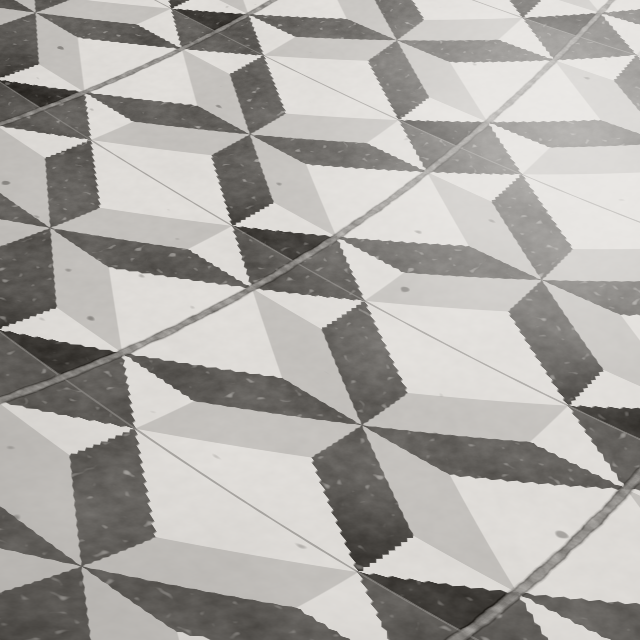
Give the GLSL for this pattern, as a WebGL 1 fragment shader.

```glsl
precision highp float;
// Worn cement floor of eight-point star tiles, seen at a slant through a curved lens.

uniform vec2 u_resolution;

#define STAR_TIP 0.28        // offset of star tips from the middle of a tile edge
#define TEETH 40.0           // serrations along one tile
#define TOOTH_DEPTH 0.014
#define GROUT_WIDE 0.010     // half width of the open joints
#define GROUT_FINE 0.0034    // half width of the tight joints
#define BEND 0.1075          // lens bow across the view
#define SQUEEZE 0.89         // lens compression toward the near side
#define WHITE_TONE 0.875
#define GREY_TONE 0.765
#define DARK_TONE 0.375
#define GROUT_TONE 0.56
#define GLARE 0.56

vec2 gradientAt(vec2 cell) {
  float angle = 6.2832 * fract(sin(dot(cell, vec2(127.1, 311.7))) * 43758.5);
  return vec2(cos(angle), sin(angle));
}

float gradientNoise(vec2 p) {
  vec2 i = floor(p), f = fract(p);
  vec2 s = f * f * f * (f * (f * 6.0 - 15.0) + 10.0);
  vec2 e = vec2(1.0, 0.0);
  float low = mix(dot(gradientAt(i), f), dot(gradientAt(i + e), f - e), s.x);
  float high = mix(dot(gradientAt(i + e.yx), f - e.yx), dot(gradientAt(i + 1.0), f - 1.0), s.x);
  return mix(low, high, s.y);
}

float fbm(vec2 p) {
  float sum = 0.0, gain = 0.6;
  for (int k = 0; k < 4; k++) {
    sum += gain * gradientNoise(p);
    p = mat2(1.6, 1.2, -1.2, 1.6) * p + 3.7;
    gain *= 0.5;
  }
  return sum;
}

// Canvas position to floor position, where one tile is one unit.
vec2 floorAt(vec2 p) {
  float y = 1.0 - p.y;
  y += BEND * (p.x - y) * (p.x - y);
  float z = y - 0.39;
  y = 0.39 + 2.0 * z / (1.0 + sqrt(max(1.0 - SQUEEZE * z, 0.01)));
  // Inverse of the perspective, solved by Cramer's rule.
  vec2 q = vec2(p.x, y);
  vec2 alongU = vec2(0.382, -0.1055) - 0.179 * q;
  vec2 alongV = vec2(0.385, 0.1966) + 0.181 * q;
  vec2 rhs = q - vec2(0.4622, 0.4105);
  float det = alongU.x * alongV.y - alongV.x * alongU.y;
  return vec2(rhs.x * alongV.y - alongV.x * rhs.y,
              alongU.x * rhs.y - rhs.x * alongU.y) / det;
}

float cover(float dist, float pixel) {
  return smoothstep(-0.8, 0.8, dist / pixel);
}

// Share of white (x) and of dark (y) in the tile; the rest is grey.
vec2 starTile(vec2 w, float pixel) {
  vec2 m = abs(w);
  float a = max(m.x, m.y), b = min(m.x, m.y);
  float tooth = (abs(fract(a * TEETH) - 0.5) - 0.25) * TOOTH_DEPTH;
  float parity = sign(w.x * w.y * (m.y - m.x));
  float dark = cover(parity * min(b, 0.707 * (a - b)) + 0.4 * tooth, pixel);
  float edgeTooth = tooth * dark;
  float white = max(cover(0.707 * (a - b - 0.5 + STAR_TIP) + edgeTooth, pixel),
                    cover(b - STAR_TIP + edgeTooth, pixel));
  float corner = cover(0.707 * (a + b - 0.5 - STAR_TIP) + tooth, pixel);
  return vec2(white * (1.0 - corner), mix(dark * (1.0 - white), 1.0, corner));
}

void main() {
  vec2 p = gl_FragCoord.xy / u_resolution;
  float texel = 1.0 / u_resolution.y;
  vec2 uv = floorAt(p);
  vec2 du = floorAt(p + vec2(texel, 0.0)) - uv;
  vec2 dv = floorAt(p + vec2(0.0, texel)) - uv;
  float pixel = max(sqrt(abs(du.x * dv.y - du.y * dv.x)), 0.0015);
  vec2 w = fract(uv) - 0.5;

  // Pigments: dark pieces deepen toward one corner and are cloudy.
  vec2 shares = starTile(w, pixel);
  float cloud = fbm(uv * 4.0 + 8.0);
  float grain = fbm(uv * vec2(22.0, 34.0));
  float deep = smoothstep(0.3, 0.9, w.y - w.x);
  float darkTone = DARK_TONE - 0.16 * deep + 0.13 * cloud + 0.09 * grain;
  darkTone += 0.22 * smoothstep(0.32, 0.6, gradientNoise(uv * vec2(30.0, 42.0)));
  float tone = mix(GREY_TONE, WHITE_TONE, shares.x) + 0.025 * cloud + 0.02 * grain;
  tone = mix(tone, darkTone, shares.y);

  // Chips and stains in the pale pieces.
  float chip = smoothstep(0.5, 0.62, gradientNoise(uv * 17.0 + 5.0));
  tone -= 0.22 * chip * (1.0 - shares.y);

  // Joints: open along one direction, tight and faint along the other.
  vec2 joint = 0.5 - abs(w);
  float ragged = 1.0 + 0.7 * fbm(uv * 14.0 + 20.0);
  float wide = cover(GROUT_WIDE * ragged - joint.y, pixel);
  float fine = cover(GROUT_FINE * ragged - joint.x, pixel);
  float grout = GROUT_TONE + 0.3 * fbm(uv * 26.0);
  tone = mix(tone, GROUT_TONE, 0.7 * fine);
  tone = mix(tone, grout, 0.9 * wide);
  tone -= 0.1 * cover(0.003 - abs(joint.y - GROUT_WIDE * ragged), pixel);

  // Window glare at the upper right, soft falloff at the lower left.
  float haze = GLARE * smoothstep(0.6, 0.0, distance(p, vec2(0.9, 0.8)));
  tone = mix(tone, 0.95, haze);
  tone *= 1.0 - 0.07 * smoothstep(0.55, 1.1, distance(p, vec2(0.75, 0.75)));

  vec3 color = vec3(tone) - vec3(0.0, 0.011, 0.026) * (1.0 - 0.5 * haze);
  gl_FragColor = vec4(clamp(color, 0.0, 1.0), 1.0);
}
```
